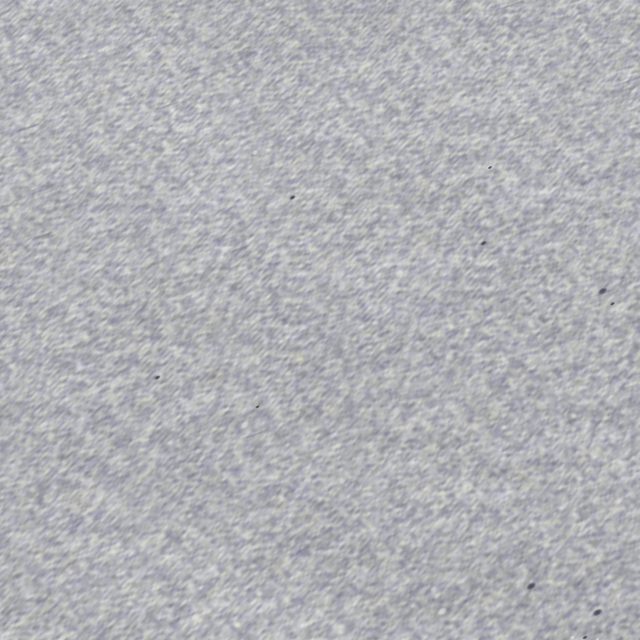
A three.js fragment shader for this texture:

```glsl
varying vec2 vUv;

float hash(vec2 p) {
  return fract(sin(dot(p, vec2(127.1, 311.7))) * 43758.5453);
}

float valueNoise(vec2 p) {
  vec2 cell = floor(p);
  vec2 f = fract(p);
  f = f * f * (3.0 - 2.0 * f);
  float low = mix(hash(cell), hash(cell + vec2(1.0, 0.0)), f.x);
  float high = mix(hash(cell + vec2(0.0, 1.0)), hash(cell + vec2(1.0, 1.0)), f.x);
  return mix(low, high, f.y);
}

// Noise stretched along a direction, centred on zero
float streakNoise(vec2 p, float angle, vec2 frequency) {
  float c = cos(angle);
  float s = sin(angle);
  vec2 turned = vec2(c * p.x + s * p.y, c * p.y - s * p.x);
  return valueNoise(turned * frequency + 37.0) - 0.5;
}

// Soft slanted ellipse, 1 at its core
float speck(vec2 offset, vec2 radius) {
  offset.y -= 0.35 * offset.x;
  return 1.0 - smoothstep(0.35, 1.25, length(offset / radius));
}

void main() {
  // The ground recedes, so grains shrink towards the top
  vec2 ground = vec2((vUv.x - 0.5) * (1.0 + 0.2 * vUv.y), vUv.y * (1.0 + 0.16 * vUv.y));

  // Sand grains, slanted up to the right
  float grain = 0.50 * streakNoise(ground, 0.55, vec2(92.0, 160.0));
  grain += 0.38 * streakNoise(ground + 3.1, 0.85, vec2(150.0, 255.0));
  grain += 0.24 * streakNoise(ground + 7.7, 0.15, vec2(75.0, 190.0));

  // Broad undulations and the paler upper band
  float swell = 0.035 * streakNoise(ground, -0.15, vec2(3.0, 8.0));
  swell += 0.035 * streakNoise(ground + 1.7, 0.2, vec2(14.0, 30.0));
  swell += 0.012 * smoothstep(0.55, 0.9, vUv.y) - 0.004;

  float light = 0.70 + 0.35 * grain + swell;
  float tint = 0.019 - 0.09 * grain
    + 0.055 * streakNoise(ground + 5.3, 0.6, vec2(80.0, 130.0));
  vec3 color = vec3(light, light + 0.002, light + tint);

  // Scattered dark pits, thin shadows and pale chips
  for (int i = 0; i < 10; i++) {
    float id = float(i);
    vec2 pit = vec2(hash(vec2(id, 1.3)), hash(vec2(id, 2.7)));
    vec2 dash = vec2(hash(vec2(id, 4.1)), hash(vec2(id, 5.9)));
    vec2 chip = vec2(hash(vec2(id, 7.3)), hash(vec2(id, 8.6)));
    float size = mix(0.003, 0.0075, pow(hash(vec2(id, 9.2)), 2.0));

    float pitMask = speck(vUv - pit, size * vec2(1.1, 0.75));
    float dashMask = speck(vUv - dash, vec2(0.018, 0.0025));
    float chipMask = speck(vUv - chip, size * vec2(1.0, 0.9));
    color = mix(color, vec3(0.24, 0.24, 0.33), 0.8 * pitMask);
    color = mix(color, vec3(0.46, 0.46, 0.53), 0.4 * dashMask);
    color = mix(color, vec3(0.90, 0.89, 0.85), 0.7 * chipMask);
  }

  gl_FragColor = vec4(color, 1.0);
}
```
